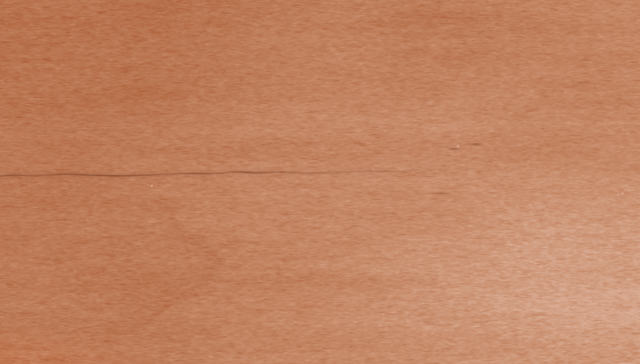
Give the GLSL for this texture, as a Shadertoy shader.

```glsl
vec2 hash2(vec2 cell) {
    vec3 h = fract(cell.xyx * vec3(0.1031, 0.1030, 0.0973));
    h += dot(h, h.yzx + 33.33);
    return fract((h.xx + h.yz) * h.zy);
}

// Cellular noise: soft blobs of random sign, one per cell
float flecks(vec2 p) {
    vec2 cell = floor(p);
    float total = 0.0;
    for (int y = -1; y <= 1; y++) {
        for (int x = -1; x <= 1; x++) {
            vec2 id = cell + vec2(x, y);
            vec2 jitter = hash2(id);
            float weight = 2.0 * hash2(id + 71.0).x - 1.0;
            total += weight * (1.0 - smoothstep(0.0, 1.0, length(id + jitter - p)));
        }
    }
    return total;
}

// Broad light: dim at left and top, pale sheen at lower right
float lighting(vec2 uv) {
    vec2 sheen = (uv - vec2(1.03, 0.2)) / vec2(0.36, 0.28);
    return 0.14 + 0.44 * smoothstep(0.0, 0.7, uv.x)
         - 0.22 * smoothstep(0.55, 1.0, uv.y)
         + 0.55 * exp(-dot(sheen, sheen));
}

float woodGrain(vec2 p) {
    vec2 q = p + vec2(0.0, 0.004 * sin(p.x * 3.0 + p.y * 9.0));
    float mottle = 0.10 * flecks(p * vec2(3.5, 5.0) + 3.0);
    float bands = 0.09 * flecks(q * vec2(1.5, 16.0) + 20.0);
    float streaks = 0.08 * flecks(q * vec2(5.0, 55.0) + 40.0);
    float fibres = 0.16 * flecks(q * vec2(55.0, 190.0) + 60.0);
    float grit = 0.15 * flecks(q * vec2(110.0, 260.0) + 130.0);
    float pores = -0.20 * smoothstep(0.3, 0.9, flecks(q * vec2(45.0, 240.0) + 90.0));
    return mottle + bands + streaks + fibres + grit + pores;
}

// Faint pointed growth rings, with a streak trailing from the tip
float figure(vec2 p) {
    float bend = 0.02 * sin(p.y * 23.0) + 0.012 * sin(p.x * 19.0 + p.y * 31.0);
    float ring = p.x + 1.25 * abs(p.y - 0.29) + bend - 0.62;
    float arms = exp(-ring * ring * 2200.0) + 0.5 * smoothstep(-0.2, 0.0, ring) * (1.0 - smoothstep(0.0, 0.02, ring));
    arms *= smoothstep(0.06, 0.14, p.y) * (1.0 - smoothstep(0.42, 0.5, p.y));
    float trail = (p.y - 0.292 - 0.004 * sin(p.x * 13.0)) / 0.005;
    float tail = exp(-trail * trail) * smoothstep(0.55, 0.65, p.x) * (1.0 - smoothstep(0.8, 1.0, p.x));
    return arms + tail;
}

void mainImage(out vec4 fragColor, in vec2 fragCoord) {
    vec2 uv = fragCoord / iResolution.xy;
    vec2 p = fragCoord / iResolution.y;

    float tone = lighting(uv) + woodGrain(p) - 0.12 * figure(p);
    vec3 color = mix(vec3(0.722, 0.45, 0.308), vec3(0.82, 0.61, 0.49), tone);
    color += vec3(0.005, 0.018, 0.035) * smoothstep(0.7, 1.2, tone);
    color += vec3(0.02, 0.0, -0.01) * (1.0 - smoothstep(0.0, 0.12, length(uv * vec2(0.4, 1.0))));

    // Thin wavering crack that thins out toward the right
    float crackY = 0.516 + 0.022 * uv.x + 0.002 * sin(p.x * 12.0) + 0.0015 * sin(p.x * 33.0 + 2.0 * sin(p.x * 9.0));
    float offset = p.y - crackY;
    float fade = 1.0 - smoothstep(0.35, 0.8, uv.x);
    float broken = 0.8 + 0.2 * sin(p.x * 27.0 + 2.0 * sin(p.x * 11.0));
    float crack = 0.52 * exp(-pow(offset / 0.0024, 2.0)) + 0.12 * exp(-pow(offset / 0.009, 2.0));
    color = mix(color, vec3(0.50, 0.27, 0.17), crack * fade * broken);

    // Scattered dark dashes and pale specks
    for (int i = 0; i < 3; i++) {
        vec2 seed = vec2(float(i) * 3.0 + 5.0, 17.0);
        vec2 dash = (p - hash2(seed) * vec2(1.75, 1.0)) / vec2(0.016, 0.003);
        vec2 speck = (p - hash2(seed + 40.0) * vec2(1.75, 1.0)) / 0.003;
        color = mix(color, vec3(0.52, 0.29, 0.20), 0.5 * exp(-dot(dash, dash)));
        color = mix(color, vec3(0.93, 0.80, 0.70), 0.6 * exp(-dot(speck, speck)));
    }
    fragColor = vec4(color, 1.0);
}
```
